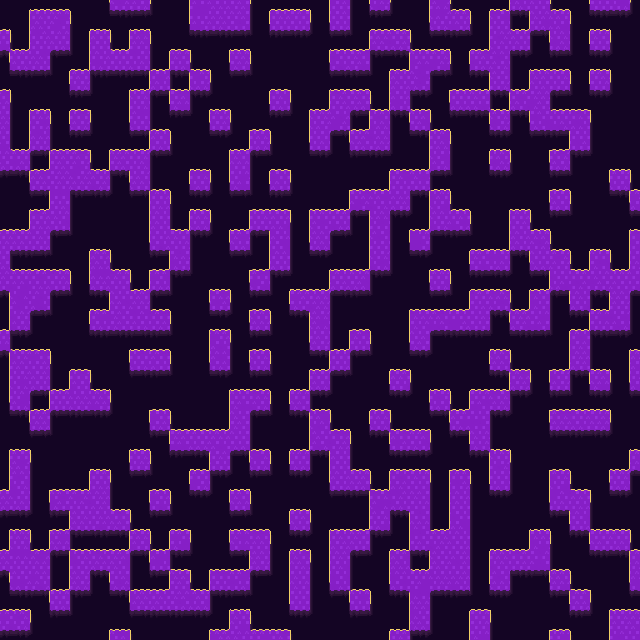
This pattern is drawn by a three.js fragment shader. Its source:

```glsl
// Top-down cave map in pixel-art style: random square cells merge into
// raised purple ground with a gold lit rim and a bumpy shadow underneath.
// Texels are coloured by shifted tests of one ground mask, then blended.
varying vec2 vUv;

const float TEXELS = 512.0;   // texels across the canvas
const float CELL = 16.0;      // texels per map cell
const vec3 VOID_COLOR = vec3(0.08, 0.02, 0.14);
const vec3 SHADE_DARK = vec3(0.155, 0.065, 0.20);
const vec3 SHADE_LIGHT = vec3(0.22, 0.10, 0.26);
const vec3 GROUND = vec3(0.525, 0.122, 0.775);
const vec3 SPECKLE = vec3(0.585, 0.18, 0.85);
const vec3 GOLD = vec3(0.95, 0.82, 0.40);

float hash(vec2 p) {
  vec3 q = fract(vec3(p.xyx) * vec3(0.1031, 0.1030, 0.0973));
  q += dot(q, q.yzx + 33.33);
  return fract((q.x + q.y) * q.z);
}

// Slope of a random unit gradient at a lattice point
float gradientDot(vec2 corner, vec2 offset) {
  float angle = 6.2832 * hash(corner + 71.0);
  return dot(vec2(cos(angle), sin(angle)), offset);
}

float gradientNoise(vec2 p) {
  vec2 i = floor(p), f = fract(p);
  vec2 u = f * f * (3.0 - 2.0 * f);
  vec2 e = vec2(1.0, 0.0);
  float low = mix(gradientDot(i, f), gradientDot(i + e.xy, f - e.xy), u.x);
  float high = mix(gradientDot(i + e.yx, f - e.yx), gradientDot(i + e.xx, f - e.xx), u.x);
  return mix(low, high, u.y);
}

// Random occupancy, drifting slowly between open and crowded areas
bool cellFilled(vec2 cell, float share) {
  return hash(cell + 19.0) < share + 0.16 * gradientNoise(cell * 0.17 + 5.3);
}

float roundedBox(vec2 p, float halfSize, float radius) {
  return length(max(abs(p) - halfSize + radius, 0.0)) - radius;
}

// Small repeating step that makes horizontal edges bumpy
float bump(float x, float period) {
  return step(mod(x, period), 1.5);
}

// True inside the union of the four nearest filled cells
bool groundMask(vec2 texel) {
  vec2 p = texel + 0.5;
  p.y += bump(texel.x, 5.0);
  vec2 base = floor(p / CELL);
  for (int k = 0; k < 4; k++) {
    vec2 cell = base + vec2(mod(float(k), 2.0), floor(float(k) / 2.0));
    bool inside = roundedBox(p - cell * CELL, 9.0, 2.6) < 0.0;
    if (inside && cellFilled(cell, 0.325)) return true;
  }
  return false;
}

// Staggered dots and small arcs on the ground
float speckle(vec2 texel) {
  float row = floor(texel.y / 4.0);
  vec2 p = vec2(texel.x + 3.0 * mod(row, 2.0), texel.y);
  vec2 id = vec2(floor(p.x / 6.0), row);
  vec2 q = p - id * vec2(6.0, 4.0) - vec2(2.0, 1.0);
  float pick = hash(id + 140.0);
  float dotShape = step(abs(q.x - 0.5), 0.6) * step(abs(q.y - 0.5), 0.6);
  float arcShape = step(abs(q.x), 1.5) * step(abs(q.y - 1.0 + abs(q.x)), 0.1);
  return pick < 0.55 ? dotShape : (pick < 0.9 ? arcShape : 0.0);
}

vec3 shadowColor(vec2 texel) {
  float depth = 4.0 - bump(texel.x + 2.0, 4.0);
  bool under = groundMask(texel + vec2(0.0, depth));
  bool beside = groundMask(texel + vec2(-1.0, 3.0));
  if (!under && !beside) return VOID_COLOR;
  bool upper = groundMask(texel + vec2(0.0, depth - 2.0));
  return upper ? SHADE_LIGHT : SHADE_DARK;
}

vec3 texelColor(vec2 texel) {
  if (!groundMask(texel)) return shadowColor(texel);
  if (!groundMask(texel - vec2(0.0, 1.0))) return SHADE_LIGHT;

  // Gold on tops and left sides; right sides are lit only near the top
  bool topEdge = !groundMask(texel + vec2(0.0, 1.0));
  bool leftEdge = !groundMask(texel - vec2(1.0, 0.0));
  bool rightEdge = !groundMask(texel + vec2(1.0, 0.0));
  if (topEdge) return GOLD;
  if (leftEdge) return groundMask(texel - vec2(0.0, 6.0)) ? GOLD : SHADE_LIGHT;
  if (rightEdge) return groundMask(texel + vec2(0.0, 10.0)) ? SHADE_LIGHT : GOLD;
  return mix(GROUND, SPECKLE, speckle(texel));
}

void main() {
  // Blend neighbouring texels over a narrow seam to keep edges smooth
  vec2 p = vUv * TEXELS - 0.5;
  vec2 base = floor(p);
  vec2 blend = smoothstep(0.3, 0.7, fract(p));
  vec3 color = vec3(0.0);
  for (int k = 0; k < 4; k++) {
    vec2 offset = vec2(mod(float(k), 2.0), floor(float(k) / 2.0));
    vec2 share = mix(1.0 - blend, blend, offset);
    float weight = share.x * share.y;
    if (weight > 0.0) color += weight * texelColor(base + offset);
  }
  gl_FragColor = vec4(color, 1.0);
}
```
